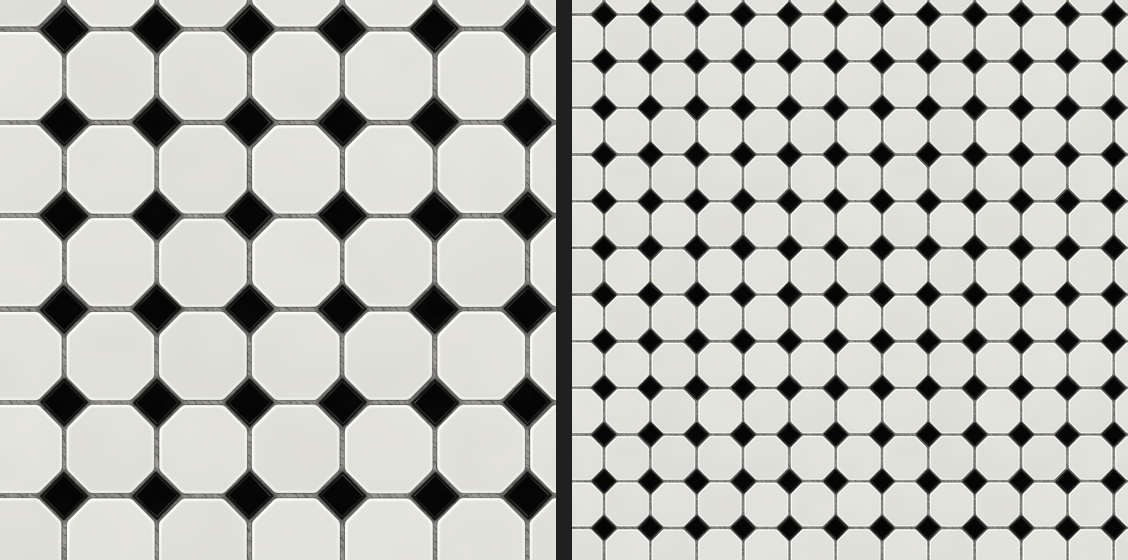
Left, the tile; right, the same tile 2 across and 2 down.
Give the GLSL for this pattern, as a Shadertoy shader.

```glsl
float hash(vec2 p) {
    return fract(sin(dot(p, vec2(127.1, 311.7))) * 43758.5453);
}

// Value noise that wraps after a whole number of lattice cells
float noise(vec2 p, vec2 period) {
    vec2 i = floor(p), f = fract(p);
    f = f * f * (3.0 - 2.0 * f);
    float a = hash(mod(i, period));
    float b = hash(mod(i + vec2(1, 0), period));
    float c = hash(mod(i + vec2(0, 1), period));
    float d = hash(mod(i + vec2(1, 1), period));
    return mix(mix(a, b, f.x), mix(c, d, f.x), f.y);
}

float smoothMax(float a, float b, float k) {
    float h = max(k - abs(a - b), 0.0) / k;
    return max(a, b) + h * h * k * 0.25;
}

float octagon(vec2 p) {
    p = abs(p);
    float sides = max(p.x, p.y) - 0.476;
    float cuts = (p.x + p.y - 0.697) * 0.7071;
    return smoothMax(sides, cuts, 0.025);
}

float roundedBox(vec2 p, float halfSize, float radius) {
    vec2 d = abs(p) - halfSize + radius;
    return length(max(d, 0.0)) + min(max(d.x, d.y), 0.0) - radius;
}

vec3 groutColor(vec2 p, vec2 q, float insetDist) {
    float grain = noise(p * 40.0, vec2(240.0));
    float lumps = noise(p * 14.0, vec2(84.0));

    // Scalloped ridges across the narrow joints
    bool upright = abs(q.x) < abs(q.y);
    float along = upright ? p.y : p.x;
    float across = upright ? q.x : q.y;
    float ridge = abs(fract(along * 11.0 + across * 9.0 + lumps * 0.9) - 0.5);
    float joint = 0.57 + 0.1 * (lumps - 0.5) - 0.17 * smoothstep(0.36, 0.5, ridge);
    joint -= 0.16 * smoothstep(0.012, 0.026, abs(across));

    // Smoother, darker bed around each inset
    float bed = 0.43 + 0.1 * (lumps - 0.5);
    bed *= mix(0.55, 1.0, smoothstep(0.0, 0.02, insetDist));
    float value = mix(bed, joint, smoothstep(0.02, 0.06, insetDist));
    return (value + 0.08 * (grain - 0.5)) * vec3(1.0, 0.985, 0.95);
}

vec3 octagonColor(vec2 p, vec2 o, float dist, float seed) {
    float value = 0.885 + 0.018 * (seed - 0.5) + 0.012 * o.y;
    value += 0.012 * (noise(p * 3.0, vec2(18.0)) - 0.5);

    // Glazed rim, brightest toward the upper left
    float light = 0.5 + 0.5 * dot(normalize(o + 1e-4), vec2(-0.7071, 0.7071));
    value += (0.05 + 0.06 * light) * smoothstep(-0.045, -0.012, dist);
    value -= 0.14 * smoothstep(-0.012, 0.0, dist);
    return value * vec3(1.0, 0.998, 0.975);
}

vec3 insetColor(vec2 p, vec2 r, float dist, float seed) {
    float worn = noise(p * 9.0, vec2(54.0));
    float value = 0.018 + 0.012 * worn;

    // Bevel with a thin broken glint along its inner edge
    value += 0.05 * smoothstep(-0.028, -0.018, dist);
    bool firstAxis = abs(r.x) > abs(r.y);
    float side = firstAxis ? sign(r.x) : 2.0 * sign(r.y);
    float strength = 0.06 + 0.24 * hash(vec2(seed * 17.0, side)) * worn;
    value += strength * (1.0 - smoothstep(0.002, 0.009, abs(dist + 0.024)));
    return value * vec3(1.0, 0.97, 0.96);
}

void mainImage(out vec4 fragColor, in vec2 fragCoord) {
    float repeats = 6.0;
    vec2 p = fragCoord / iResolution.xy * repeats - vec2(0.693, 0.6875);
    float aa = 0.75 * repeats / min(iResolution.x, iResolution.y);

    // Large octagons between the lattice points
    vec2 tileId = mod(floor(p), repeats);
    float tileSeed = hash(tileId + 3.0);
    vec2 tileShift = vec2(tileSeed, hash(tileId + 11.0)) - 0.5;
    vec2 o = fract(p) - 0.5 - 0.008 * tileShift;
    float tileDist = octagon(o);

    // Small diamonds on the lattice points
    vec2 nearest = floor(p + 0.5);
    vec2 insetId = mod(nearest, repeats);
    float insetSeed = hash(insetId + 23.0);
    vec2 q = p - nearest;
    vec2 e = q - 0.012 * (vec2(insetSeed, hash(insetId + 31.0)) - 0.5);
    vec2 r = vec2(e.x + e.y, e.y - e.x) * 0.7071;
    float turn = 0.05 * (hash(insetId + 41.0) - 0.5);
    r += turn * vec2(-r.y, r.x);
    float insetDist = roundedBox(r, 0.183, 0.012);

    vec3 color = groutColor(p, q, insetDist);
    color *= mix(0.72, 1.0, smoothstep(0.0, 0.012, tileDist));
    vec3 tile = octagonColor(p, o, tileDist, tileSeed);
    color = mix(color, tile, 1.0 - smoothstep(-aa, aa, tileDist));
    vec3 inset = insetColor(p, r, insetDist, insetSeed);
    color = mix(color, inset, 1.0 - smoothstep(-aa, aa, insetDist));
    fragColor = vec4(clamp(color, 0.0, 1.0), 1.0);
}
```
